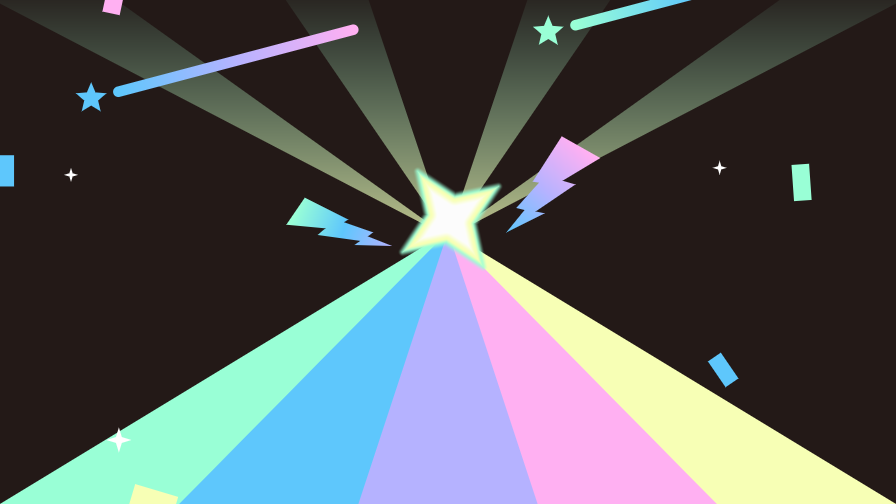
This background is drawn by a Shadertoy shader. Its source:

```glsl
// Pastel light fan and stage rays bursting from a glowing star, with bolts, comets and confetti.

const vec3 DARK = vec3(0.137, 0.098, 0.09);
const vec3 PASTELS[5] = vec3[5](
    vec3(0.60, 1.0, 0.84), vec3(0.37, 0.78, 0.99), vec3(0.71, 0.70, 1.0),
    vec3(1.0, 0.69, 0.95), vec3(0.97, 1.0, 0.71));

// Zigzag outline: x along the bolt, y across it
const vec2 BOLT[11] = vec2[11](
    vec2(0.04, 1.0), vec2(0.51, 0.63), vec2(0.48, 0.38), vec2(0.78, 0.40),
    vec2(0.745, 0.05), vec2(1.0, 0.0), vec2(0.65, -0.75), vec2(0.69, -0.38),
    vec2(0.28, -0.94), vec2(0.33, -0.38), vec2(-0.04, -1.0));

// Confetti: centre and half size, then angle and pastel
const vec4 PAPER[5] = vec4[5](
    vec4(-0.664, 0.495, 0.0175, 0.022), vec4(-0.882, 0.161, 0.021, 0.031),
    vec4(0.7015, 0.138, 0.0175, 0.036), vec4(0.546, -0.234, 0.0155, 0.031),
    vec4(-0.586, -0.5, 0.0445, 0.028));
const vec2 PAPER_STYLE[5] = vec2[5](
    vec2(-0.21, 3), vec2(0, 1), vec2(0.07, 0), vec2(0.6, 1), vec2(-0.29, 4));

// Continuous walk through the pastels
vec3 pastel(float t) {
    t = clamp(t, 0.0, 4.0);
    int i = min(int(t), 3);
    return mix(PASTELS[i], PASTELS[i + 1], t - float(i));
}

float fill(float d) { return clamp(0.5 - d * iResolution.y, 0.0, 1.0); }

vec2 rotate(vec2 p, float a) {
    return mat2(cos(a), -sin(a), sin(a), cos(a)) * p;
}

float segmentDistance(vec2 p, vec2 a, vec2 b) {
    vec2 e = b - a;
    return length(p - a - e * clamp(dot(p - a, e) / dot(e, e), 0.0, 1.0));
}

// Star with its first tip pointing up
float starDistance(vec2 p, float points, float tip, float notch) {
    float sector = 3.14159 / points;
    float a = abs(mod(atan(p.x, p.y) + sector, 2.0 * sector) - sector);
    vec2 q = length(p) * vec2(cos(a), sin(a));
    vec2 outer = vec2(tip, 0.0), inner = notch * vec2(cos(sector), sin(sector));
    vec2 e = inner - outer, w = q - outer;
    float side = e.x * w.y - e.y * w.x;
    return segmentDistance(q, outer, inner) * (side > 0.0 ? -1.0 : 1.0);
}

float boltDistance(vec2 p, vec2 size) {
    float d = 1e3, side = 1.0;
    for (int i = 0; i < 11; i++) {
        vec2 a = BOLT[i] * size, b = BOLT[(i + 1) % 11] * size;
        d = min(d, segmentDistance(p, a, b));
        if ((a.y > p.y) != (b.y > p.y) &&
            p.x < a.x + (b.x - a.x) * (p.y - a.y) / (b.y - a.y)) side = -side;
    }
    return d * side;
}

void drawBolt(inout vec3 col, vec2 p, vec2 axis, vec2 size, float from, float to) {
    vec2 q = vec2(dot(p, axis), dot(p, vec2(-axis.y, axis.x)));
    col = mix(col, pastel(mix(from, to, q.x / size.x)), fill(boltDistance(q, size)));
}

void drawComet(inout vec3 col, vec2 p, float hue) {
    vec2 start = vec2(0.054, 0.013), end = vec2(0.52, 0.136), e = end - start;
    float along = clamp(dot(p - start, e) / dot(e, e), 0.0, 1.0);
    col = mix(col, pastel(hue + 2.0 * along), fill(segmentDistance(p, start, end) - 0.0105));
    col = mix(col, pastel(hue), fill(starDistance(p, 5.0, 0.032, 0.0145)));
}

void main_scene(inout vec3 col, vec2 p) {
    // Mirrored rays fading upwards
    float rise = p.y - 0.03, fade = clamp(rise / 0.47, 0.0, 1.0);
    for (int i = 0; i < 2; i++) {
        vec2 slope = i == 0 ? vec2(0.335, 0.685) : vec2(1.4, 1.92);
        vec2 d = vec2(1, -1) * (slope * rise - abs(p.x)) / sqrt(1.0 + slope * slope);
        vec3 light = mix(PASTELS[4], PASTELS[0], fade);
        col = mix(col, light, fill(max(d.x, d.y)) * mix(0.74, 0.06, fade));
    }

    // Five-colour fan opening downwards
    float drop = 0.0405 - p.y;
    vec3 fan = PASTELS[0];
    for (int i = 1; i < 5; i++) {
        float slope = (float(i) - 2.5) * 0.658;
        fan = mix(fan, PASTELS[i], fill((slope * drop - p.x) / sqrt(1.0 + slope * slope)));
    }
    col = mix(col, fan, fill((abs(p.x) - 1.645 * drop) / 1.925));

    // Bolts and comets
    drawBolt(col, p - vec2(-0.3025, 0.081), vec2(0.941, -0.339), vec2(0.204, 0.0315), 0.0, 2.0);
    drawBolt(col, p - vec2(0.264, 0.208), vec2(-0.659, -0.752), vec2(0.225, -0.043), 3.0, 1.0);
    drawComet(col, p - vec2(-0.708, 0.305), 1.0);
    drawComet(col, p - vec2(0.199, 0.437), 0.0);

    // Confetti and sparkles
    for (int i = 0; i < 5; i++) {
        vec2 q = abs(rotate(p - PAPER[i].xy, PAPER_STYLE[i].x)) - PAPER[i].zw;
        col = mix(col, pastel(PAPER_STYLE[i].y), fill(max(q.x, q.y)));
    }
    vec3 sparkles[3] = vec3[3](vec3(-0.748, 0.153, 0.014),
        vec3(0.539, 0.167, 0.014), vec3(-0.653, -0.373, 0.025));
    for (int i = 0; i < 3; i++) {
        float r = sparkles[i].z;
        col = mix(col, vec3(1), fill(starDistance(p - sparkles[i].xy, 4.0, r, r * 0.33)));
    }

    // Glowing star: mint halo, yellow rim, white core
    float d = starDistance(rotate(p - vec2(0.005, 0.065), 0.6), 4.0, 0.115, 0.047);
    vec3 glow = mix(PASTELS[0], PASTELS[4], smoothstep(0.002, -0.008, d));
    glow = mix(glow, vec3(0.99), smoothstep(-0.007, -0.022, d));
    col = mix(col, glow, smoothstep(0.01, -0.003, d));
}

void mainImage(out vec4 fragColor, in vec2 fragCoord) {
    vec3 col = DARK;
    main_scene(col, (fragCoord - 0.5 * iResolution.xy) / iResolution.y);
    fragColor = vec4(col, 1.0);
}
```
